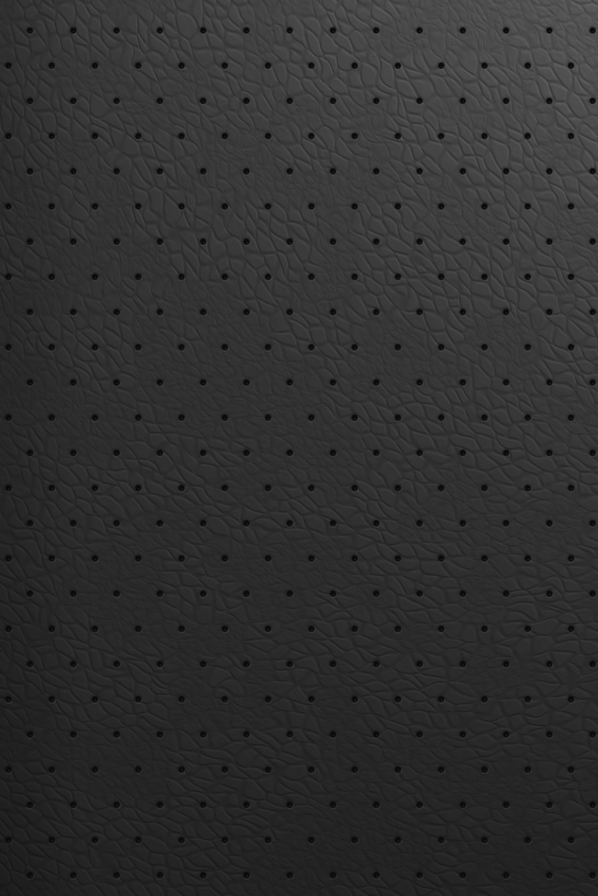
Reproduce this texture procedurally as a WebGL 2 fragment shader.

```glsl
#version 300 es
precision highp float;
// Perforated dark leather: staggered rows of small punched holes over
// a creased grain. The grain is a stretched cellular height field, lit
// from the upper right; a soft glow brightens that corner.

uniform vec2 u_resolution;
out vec4 fragColor;

float hash(vec2 p) {
  return fract(sin(dot(p, vec2(127.1, 311.7))) * 43758.545);
}

vec2 hash2(vec2 p) {
  return vec2(hash(p), hash(p + 57.3));
}

float noise(vec2 p) {
  vec2 i = floor(p), f = fract(p);
  f = f * f * (3.0 - 2.0 * f);
  return mix(mix(hash(i), hash(i + vec2(1, 0)), f.x),
             mix(hash(i + vec2(0, 1)), hash(i + vec2(1, 1)), f.x), f.y);
}

// Gap between the two nearest cell points, measured along a stretched axis
float cellGap(vec2 p, float angle) {
  vec2 cell = floor(p), along = vec2(cos(angle), sin(angle));
  float nearest = 9.0, second = 9.0;
  for (int y = -2; y <= 2; y++)
    for (int x = -2; x <= 2; x++) {
      vec2 id = cell + vec2(x, y);
      vec2 r = id + 0.1 + 0.8 * hash2(id) - p;
      float d = length(vec2(0.62 * dot(r, along),
                            1.25 * dot(r, vec2(-along.y, along.x))));
      second = min(second, max(nearest, d));
      nearest = min(nearest, d);
    }
  return second - nearest;
}

// Leather height: raised pebbles, creases that fade in and out
float grainHeight(vec2 p) {
  float angle = -0.55 - 0.6 * smoothstep(0.2, 0.8, p.y)
              + 0.7 * p.x + 0.5 * (noise(p * 7.0) - 0.5);
  vec2 warped = p + 0.009 * vec2(noise(p * 55.0), noise(p * 55.0 + 31.0));
  float coarse = smoothstep(0.0, 0.32, cellGap(warped * 58.0, angle));
  float fine = smoothstep(0.0, 0.4, cellGap(warped * 97.0 + 13.0, angle));
  float depth = 0.35 + 0.65 * smoothstep(0.25, 0.7, noise(p * 24.0 + 5.0));
  return coarse * depth + 0.35 * fine * (1.2 - depth)
       + 0.25 * noise(p * 150.0);
}

// Offset from the nearest hole centre; odd rows shift by half a step
vec2 holeOffset(vec2 p) {
  vec2 pitch = vec2(0.0483, 0.03928);
  vec2 q = p - vec2(0.0335, 0.9661);
  float row = round(q.y / pitch.y);
  q.x -= 0.5 * pitch.x * mod(row, 2.0);
  return vec2(q.x - pitch.x * round(q.x / pitch.x), q.y - pitch.y * row);
}

void main() {
  vec2 p = gl_FragCoord.xy / u_resolution.y;
  float across = gl_FragCoord.x / u_resolution.x;
  float pixel = 1.0 / u_resolution.y;

  // Broad light falling from the upper right
  float shade = 0.135 + p.y * (0.075 + 0.06 * across)
              + 0.07 * across * p.y * p.y * p.y;
  shade -= 0.022 * (1.0 - smoothstep(0.0, 0.16, across));

  // Grain relief and darkened creases
  float height = grainHeight(p);
  float relief = height - grainHeight(p + vec2(0.0011, 0.0017));
  shade *= 1.0 + 0.2 * clamp(relief, -0.8, 0.8)
         + 0.08 * (height - 0.85);
  shade += 0.006 * (hash(floor(p * 512.0)) - 0.5);

  // Punched holes: soft dip, lit lower lip, dark core, faint inner glint
  vec2 offset = holeOffset(p);
  float radius = length(offset);
  float dip = 1.0 - smoothstep(0.003, 0.0075, radius);
  float lip = 1.0 - smoothstep(0.0, 0.0016, abs(radius - 0.0046));
  float lowerSide = smoothstep(-0.2, 0.9,
                               dot(offset, vec2(0.35, -0.94)) / max(radius, 0.0001));
  shade *= 1.0 - 0.16 * dip;
  shade += 0.055 * lip * lowerSide;
  float core = 1.0 - smoothstep(0.0034 - pixel, 0.0034 + pixel, radius);
  float glint = 1.0 - smoothstep(0.0, 0.0018, length(offset - vec2(0.0007, -0.0013)));
  shade = mix(shade, 0.045 + 0.06 * glint, core);

  fragColor = vec4(vec3(shade), 1.0);
}
```
